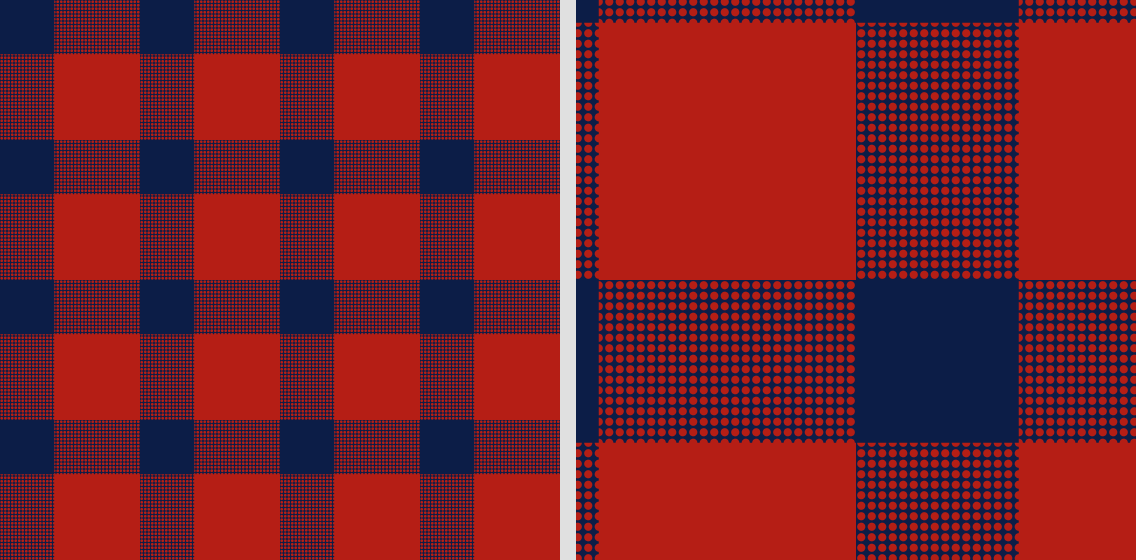
Left, the full canvas; right, a detail of the centre.
Give the GLSL for this pattern, as a three.js fragment shader.

```glsl
// Two-colour gingham: navy bands cross a red ground, four repeats each way.
// Where bands cross the cloth is solid navy; where a single band runs
// it is filled with a fine grid of round red dots on navy.

varying vec2 vUv;

const float REPEATS = 4.0;
const float DOTS_PER_REPEAT = 40.0;
const float BAND_WIDTH = 0.3875;  // share of one repeat
const float DOT_RADIUS = 0.387;   // share of one dot cell
const vec3 RED = vec3(0.710, 0.118, 0.082);
const vec3 NAVY = vec3(0.047, 0.114, 0.278);

// Coverage of a shape from its signed distance, softened over one blur width.
float fill(float dist, float blur) {
  return clamp(0.5 - dist / blur, 0.0, 1.0);
}

// Periodic band that covers 0 to width within every unit of t.
float band(float t, float width, float blur) {
  float fromCentre = abs(fract(t - 0.5 * width + 0.5) - 0.5);
  return fill(fromCentre - 0.5 * width, blur);
}

// One round dot in the middle of every unit cell.
float dotGrid(vec2 p, float radius, float blur) {
  return fill(length(fract(p) - 0.5) - radius, blur);
}

void main() {
  // Bands start at the left and top edges of each repeat.
  vec2 cloth = vec2(vUv.x, 1.0 - vUv.y) * REPEATS;
  vec2 texel = fwidth(vUv) * REPEATS;
  float blur = max(max(texel.x, texel.y), 1e-5);

  float upright = band(cloth.x, BAND_WIDTH, blur);
  float level = band(cloth.y, BAND_WIDTH, blur);
  float dots = dotGrid(cloth * DOTS_PER_REPEAT, DOT_RADIUS, blur * DOTS_PER_REPEAT);

  // Solid crossings plus the dotted single bands.
  float crossing = upright * level;
  float single = upright + level - 2.0 * crossing;
  float navyShare = crossing + single * (1.0 - dots);

  gl_FragColor = vec4(mix(RED, NAVY, navyShare), 1.0);
}
```
